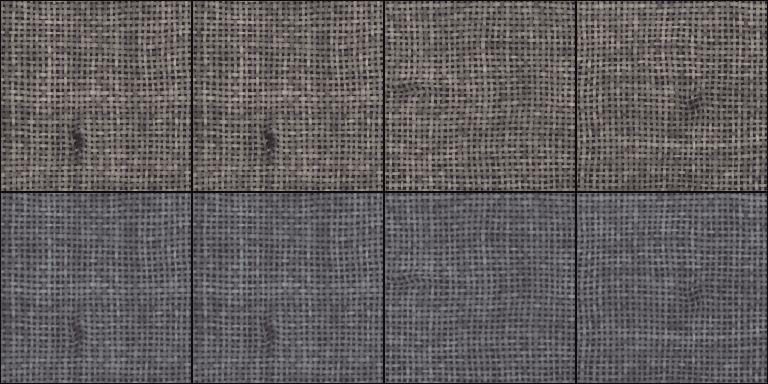
This texture is drawn by a Shadertoy shader. Its source:

```glsl
// Eight panels of coarse woven linen with knots, crisp and warm above, soft and cool below.

float hash(vec2 p) {
    return fract(sin(dot(p, vec2(127.1, 311.7))) * 43758.5453);
}

float noise(vec2 p) {
    vec2 i = floor(p), f = fract(p);
    f = f * f * (3.0 - 2.0 * f);
    return mix(mix(hash(i), hash(i + vec2(1, 0)), f.x),
               mix(hash(i + vec2(0, 1)), hash(i + vec2(1, 1)), f.x), f.y);
}

// One set of parallel threads: x = brightness, y = coverage, z = height in the weave
vec3 threads(float across, float along, float parity, float seed, float blur) {
    float id = floor(across);
    float slub = noise(vec2(along * 0.4, id * 7.3 + seed));
    float sway = 0.2 * (noise(vec2(along * 0.5, id * 5.1 + seed + 80.0)) - 0.5);
    float offset = fract(across) - 0.5 + sway;
    float halfWidth = 0.19 + 0.1 * hash(vec2(id, seed)) + 0.13 * slub;
    float cover = 1.0 - smoothstep(halfWidth - blur, halfWidth + blur, abs(offset));
    float height = cos(3.14159265 * (along - 0.5 + id + parity));
    float tone = 0.44 + 0.26 * hash(vec2(id + 9.0, seed))
               + 0.5 * noise(vec2(along * 0.8, id * 3.7 + seed + 40.0));
    float roundness = 1.0 - 0.3 * pow(min(abs(offset) / halfWidth, 1.0), 2.0);
    return vec3(tone * roundness * (0.8 + 0.2 * height), cover, height);
}

void mainImage(out vec4 fragColor, in vec2 fragCoord) {
    vec2 grid = fragCoord / iResolution.xy * vec2(4.0, 2.0);
    vec2 panel = floor(grid), p = fract(grid);
    float soft = 1.0 - panel.y;
    float kind = max(panel.x - 1.0, 0.0); // the first two panels are alike
    float seed = 17.0 * kind + 3.0;

    // Knot: position and spread differ with the kind of cloth
    vec2 knot = kind < 0.5 ? vec2(0.4, 0.27) : kind < 1.5 ? vec2(0.13, 0.54) : vec2(0.62, 0.46);
    vec2 spread = kind < 0.5 ? vec2(0.035, 0.095) : kind < 1.5 ? vec2(0.1, 0.035) : vec2(0.065, 0.075);
    vec2 d = (p - knot) / spread;
    float pull = exp(-dot(d, d));

    // Threads drift slightly and bend around the knot
    vec2 t = p * 33.0;
    t += 0.6 * vec2(noise(p * 4.0 + seed), noise(p * 4.0 + seed + 31.0));
    t += pull * vec2(0.8 * d.y, -0.9 * d.x);

    // Plain weave: the higher thread covers the lower one
    float blur = max(mix(0.07, 0.16, soft), 64.0 / iResolution.x);
    vec3 warp = threads(t.x, t.y, 0.0, seed, blur);
    vec3 weft = threads(t.y, t.x, 1.0, seed + 71.0, blur);
    float warpOver = smoothstep(-0.4, 0.4, warp.z - weft.z);
    float warpTop = mix(mix(0.02, weft.x, weft.y), warp.x, warp.y);
    float weftTop = mix(mix(0.02, warp.x, warp.y), weft.x, weft.y);
    float light = mix(weftTop, warpTop, warpOver);

    // Long streaks, faint clouds and fine fibres
    vec2 streak = kind < 0.5 ? vec2(24.0, 3.0) : vec2(4.0, 26.0);
    light *= 0.74 + 0.26 * noise(p * streak + seed) + 0.08 * noise(p * 6.0 + seed + 12.0);
    light += (1.0 - 0.6 * soft) * 0.16 * (noise(t * 3.0 + seed) - 0.5);

    // Shadowed hole in the knot
    float depth = (kind < 0.5 ? 0.95 : kind < 1.5 ? 0.45 : 0.65) * (1.0 - 0.3 * soft);
    light *= 1.0 - depth * pull * smoothstep(0.2, 0.6, noise(p * 45.0 + seed));

    vec3 shadow = mix(vec3(0.16, 0.145, 0.16), vec3(0.195, 0.175, 0.2), soft);
    vec3 fibre = mix(vec3(0.67, 0.64, 0.605), vec3(0.56, 0.57, 0.575), soft);
    vec3 color = mix(shadow, fibre, clamp(light, 0.0, 1.1));

    // Black seams around every panel
    vec2 edge = min(p, 1.0 - p);
    float aa = 2.0 / iResolution.x;
    float seam = 1.0 - smoothstep(0.006 - aa, 0.006 + aa, min(edge.x, edge.y));
    color = mix(color, vec3(0.05, 0.045, 0.055), seam);

    fragColor = vec4(color, 1.0);
}
```
